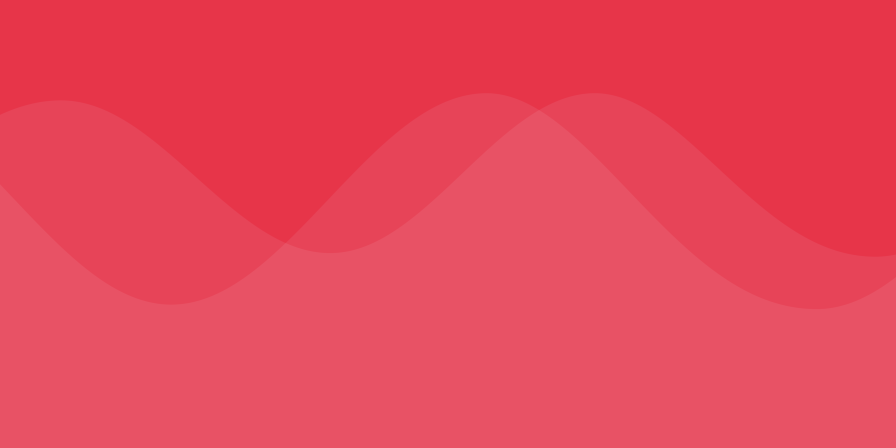
Give the GLSL for this background, as a Shadertoy shader.

```glsl
// Two translucent pale waves overlapping on a flat crimson background.

const float PI = 3.14159265;
const int TURNS = 6;

const vec3 CRIMSON = vec3(0.904, 0.206, 0.288);
const vec3 PALE_TINT = vec3(0.94, 0.97, 1.0);
const float TINT_OPACITY = 0.08;

// Turning points: x, height, and skew of the slope that follows.
const vec3 BACK_WAVE[TURNS] = vec3[TURNS](
    vec3(-0.273, 0.435, 0.0), vec3(0.068, 0.776, 0.0),
    vec3(0.3685, 0.435, 0.0), vec3(0.664, 0.792, 0.14),
    vec3(0.977, 0.427, 0.0), vec3(1.289, 0.792, 0.0));

const vec3 FRONT_WAVE[TURNS] = vec3[TURNS](
    vec3(-0.160, 0.792, 0.0), vec3(0.191, 0.320, 0.0),
    vec3(0.543, 0.792, 0.16), vec3(0.9115, 0.310, 0.0),
    vec3(1.263, 0.792, 0.0), vec3(1.600, 0.310, 0.0));

// Cosine ease between neighbouring turning points.
float waveHeight(float x, vec3 turns[TURNS]) {
    float height = turns[0].y;
    for (int i = 0; i < TURNS - 1; i++) {
        vec3 start = turns[i];
        vec3 end = turns[i + 1];
        float t = clamp((x - start.x) / (end.x - start.x), 0.0, 1.0);
        t += start.z * t * (1.0 - t);
        height += (end.y - start.y) * (0.5 - 0.5 * cos(PI * t));
    }
    return height;
}

// Smooth coverage of the area below a wave.
float waveMask(vec2 uv, vec3 turns[TURNS]) {
    float depth = waveHeight(uv.x, turns) - uv.y;
    float edge = 0.7 * length(vec2(dFdx(depth), dFdy(depth)));
    return smoothstep(-edge, edge, depth);
}

vec3 addTint(vec3 color, float mask) {
    return mix(color, PALE_TINT, TINT_OPACITY * mask);
}

void mainImage(out vec4 fragColor, in vec2 fragCoord) {
    vec2 uv = fragCoord / iResolution.xy;

    // Layer the waves over the background
    vec3 color = CRIMSON;
    color = addTint(color, waveMask(uv, BACK_WAVE));
    color = addTint(color, waveMask(uv, FRONT_WAVE));

    fragColor = vec4(color, 1.0);
}
```
